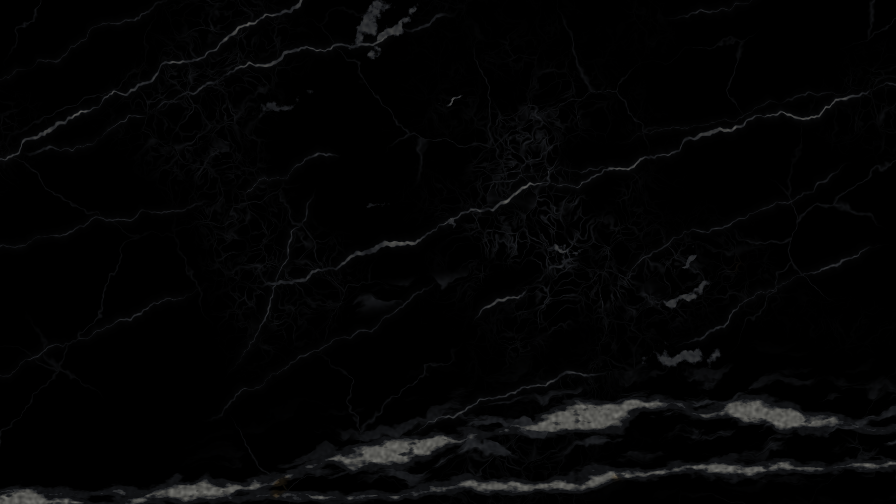
A Shadertoy shader for this texture:

```glsl
// Black marble: near-black stone crossed by thin diagonal veins, a dim crackle
// web, small shards and a ragged pale band along the bottom. Veins are noise-bent
// segments, the web is Voronoi edges, and gradient noise roughens all of it.

const vec3 COOL_TINT = vec3(0.94, 1.0, 1.12);   // dim mineral
const vec3 WARM_TINT = vec3(1.0, 1.0, 0.96);    // bright calcite
const vec3 OCHRE_TINT = vec3(1.35, 0.95, 0.35); // rare rust stain
const float VEIN_TONE = 0.29;
const float WEB_TONE = 0.17;
const float CRACK_TONE = 0.09;
const float SHARD_TONE = 0.2;
const float SMEAR_TONE = 0.13;
const float RIM_TONE = 0.065;
const float EDGE_TONE = 0.14;
const float CORE_TONE = 0.35;
const int MINOR_VEINS = 15;
const int SHARDS = 10;

vec2 hash2(vec2 p) {
    vec3 h = fract(p.xyx * vec3(0.1031, 0.1030, 0.0973));
    h += dot(h, h.yzx + 33.33);
    return fract((h.xx + h.yz) * h.zy);
}

float corner(vec2 cell, vec2 f, vec2 o) {
    return dot(hash2(cell + o) * 2.0 - 1.0, f - o);
}

// Gradient noise
float noise(vec2 p) {
    vec2 i = floor(p), f = p - i;
    vec2 u = f * f * f * (f * (f * 6.0 - 15.0) + 10.0);
    return mix(mix(corner(i, f, vec2(0, 0)), corner(i, f, vec2(1, 0)), u.x),
               mix(corner(i, f, vec2(0, 1)), corner(i, f, vec2(1, 1)), u.x), u.y);
}

float fbm(vec2 p) {
    float sum = 0.0, amp = 1.0;
    for (int i = 0; i < 4; i++) {
        sum += amp * noise(p);
        p = p * 2.13 + 17.7;
        amp *= 0.5;
    }
    return sum;
}

vec2 turn(vec2 p, float a) {
    return vec2(cos(a) * p.x + sin(a) * p.y, cos(a) * p.y - sin(a) * p.x);
}

float line(float d, float halfWidth, float aa) {
    return 1.0 - smoothstep(halfWidth - aa, halfWidth + aa, abs(d));
}

// Wandering vein from a to b with a faint rim
float vein(vec2 p, vec2 a, vec2 b, float halfWidth, float row, float aa) {
    float len = length(b - a);
    vec2 dir = (b - a) / len, q = p - a;
    float t = dot(q, dir), d = dir.x * q.y - dir.y * q.x;
    d += 0.07 * noise(vec2(t * 3.5, row)) + 0.03 * fbm(vec2(t * 12.0, row + 3.0));
    d += 0.003 * noise(p * 90.0);
    float ends = smoothstep(0.0, 0.2 * len, t) * (1.0 - smoothstep(0.8 * len, len, t));
    float swell = clamp(0.7 + 1.8 * noise(vec2(t * 9.0, row + 9.0)), 0.1, 1.6);
    float strength = clamp(0.75 + 1.2 * fbm(vec2(t * 16.0, row + 13.0)), 0.1, 1.0);
    return ends * strength * max(line(d, halfWidth * swell, aa), 0.2 * exp(-abs(d) / 0.006));
}

// Distance to the nearest Voronoi cell edge, in canvas units
float crackle(vec2 p, float freq) {
    p *= freq;
    float near = 9.0, next = 9.0;
    for (int k = 0; k < 9; k++) {
        vec2 c = floor(p) + vec2(k % 3 - 1, k / 3 - 1);
        float d = length(c + hash2(c) - p);
        next = min(next, max(near, d));
        near = min(near, d);
    }
    return 0.5 * (next - near) / freq;
}

// Ragged pale band around a centre line
float band(vec2 p, float centre, float halfWidth, float aa) {
    float offset = p.y - centre + 0.03 * fbm(p * vec2(7.0, 13.0));
    float depth = halfWidth - abs(offset) + 0.013 * fbm(p * vec2(24.0, 50.0));
    float tone = mix(EDGE_TONE, CORE_TONE, smoothstep(0.0, 0.009, depth));
    tone *= 1.0 - 0.7 * smoothstep(0.15, 0.5, fbm(p * vec2(24.0, 45.0) + 9.0));
    return max(tone * smoothstep(-aa, aa, depth), RIM_TONE * smoothstep(-0.012, -0.005, depth));
}

void mainImage(out vec4 fragColor, in vec2 fragCoord) {
    vec2 p = fragCoord / iResolution.y;
    float aa = 1.0 / iResolution.y;
    vec2 bent = p + 0.04 * vec2(fbm(p * 10.0), fbm(p * 10.0 + 41.3));

    // Crackle web: one dense cluster plus scattered patches
    vec2 c = turn(p - vec2(1.08, 0.57), 0.2) / vec2(0.15, 0.25);
    float cluster = 1.3 * exp(-dot(c, c)) * smoothstep(-0.35, 0.1, noise(p * 8.0));
    float patches = smoothstep(0.05, 0.4, noise(p * 2.7 + 5.3));
    float web = max(line(crackle(bent, 15.0), 0.0009, aa), 0.6 * line(crackle(bent + 3.0, 31.0), 0.0006, aa));
    web = max(web, 0.8 * line(fbm(bent * 13.0) / 28.0, 0.0007, aa));
    web *= clamp(0.7 + 1.5 * noise(p * 28.0), 0.15, 1.2);
    float tone = WEB_TONE * web * min(1.0, cluster + 0.5 * patches);
    float cracks = line(crackle(bent + 7.0, 4.0), 0.0007, aa);
    tone = max(tone, CRACK_TONE * cracks * smoothstep(-0.1, 0.25, noise(p * 3.3 + 2.0)));

    // Two long veins, then many short ones on nearby diagonals
    tone = max(tone, VEIN_TONE * vein(p, vec2(0.4, 0.39), vec2(1.9, 0.89), 0.0032, 7.68, aa));
    tone = max(tone, VEIN_TONE * vein(p, vec2(-0.15, 0.62), vec2(0.72, 1.05), 0.0032, 14.99, aa));
    for (int i = 0; i < MINOR_VEINS; i++) {
        float n = float(i);
        vec2 h = hash2(vec2(n, 4.0)), k = hash2(vec2(n, 9.0));
        vec2 mid = vec2(0.0, 0.2) + vec2(1.78, 0.8) * fract(vec2(0.7549, 0.5698) * n + 0.3);
        vec2 reach = mix(0.1, 0.36, h.y) * turn(vec2(1, 0), -mix(0.2, 0.55, h.x) - 0.6 * step(0.85, k.x));
        float v = vein(p, mid - reach, mid + reach, mix(0.0008, 0.0025, k.y), n * 7.31 + 22.3, aa);
        tone = max(tone, VEIN_TONE * mix(0.35, 0.9, k.y) * v);
    }

    // Shards at upper left and lower right
    vec2 torn = p + 0.03 * vec2(fbm(p * 19.0), fbm(p * 19.0 + 8.7));
    for (int i = 0; i < SHARDS; i++) {
        float s = fract(float(i) * 0.618 + 0.1);
        vec2 jitter = hash2(vec2(i, 21)) - 0.5;
        vec2 at = mix(vec2(0.45, 0.95), vec2(1.65, 0.22), s) + jitter * vec2(0.5, 0.2);
        vec2 size = vec2(0.06, 0.014) * (0.1 + 1.8 * abs(s - 0.5));
        float d = length(turn(torn - at, 0.5 + jitter.x) / size) - 1.0 + 1.6 * fbm(p * 42.0);
        tone = max(tone, SHARD_TONE * (0.7 + jitter.y) * (1.0 - smoothstep(-0.6, 0.2, d)));
    }

    // Pale bands, with streaky smears around them and below the main vein
    float upper = 0.19 * smoothstep(0.1, 1.4, p.x) - 0.04 * smoothstep(1.3, 1.78, p.x);
    float lower = 0.02 + 0.055 * smoothstep(0.6, 1.7, p.x);
    float swell = pow(0.5 + 0.5 * cos((p.x - 0.41) * 16.5), 1.3);
    float bulk = 1.0 - 0.5 * smoothstep(0.15, 0.5, abs(p.x - 1.15));
    float streak = smoothstep(0.08, 0.42, fbm(turn(bent, 0.18) * vec2(8.0, 32.0)));
    float off = (p.y - upper + 0.01) / 0.085;
    vec2 lens = turn(p - vec2(0.81, 0.42), 0.2) / vec2(0.14, 0.018);
    float smear = exp(-off * off) * smoothstep(0.25, 0.9, p.x) + 0.8 * exp(-dot(lens, lens));
    tone = max(tone, SMEAR_TONE * streak * smear);
    tone = max(tone, band(p, upper, 0.001 + 0.033 * swell * bulk, aa));
    float thin = 0.003 + 0.007 * smoothstep(-0.2, 0.3, noise(vec2(p.x * 6.0, 0.4)));
    tone = max(tone, band(p + vec2(5, 0), lower, thin * smoothstep(0.5, 0.8, p.x), aa));

    // Grain and tint
    tone *= 0.97 + 0.5 * noise(p * 110.0);
    vec3 tint = mix(COOL_TINT, WARM_TINT, smoothstep(0.06, 0.28, tone));
    tint = mix(tint, OCHRE_TINT, 0.7 * smoothstep(0.42, 0.55, noise(p * 12.0 + 8.0)));
    fragColor = vec4(clamp(tone * tint, 0.0, 1.0), 1.0);
}
```
